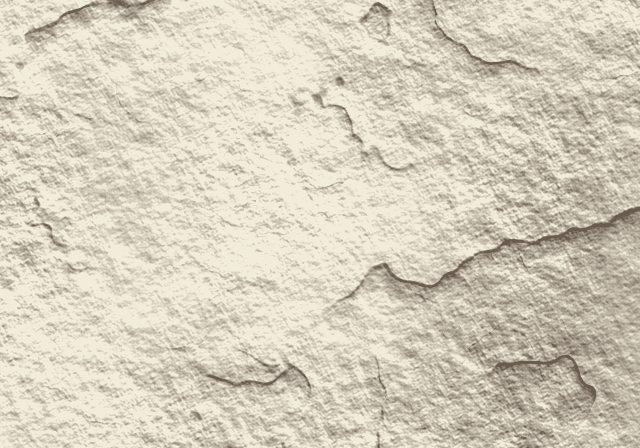
Write a WebGL 1 fragment shader that draws this texture.

```glsl
precision highp float;
// Weathered, flaking plaster: overlapping broken sheets with ragged lower ledges.
// Noise-warped sawtooth steps give the relief; a short march toward the light
// gives soft cast shadows, and a slope of finer noise gives the sandy grain.

#define SHEET_RATE 1.5      // ledges per unit of canvas height
#define SHEET_WARP 2.7      // how far the ledges wander
#define SHEET_DEPTH 0.055   // thickness of the largest sheets
#define SHADOW_REACH 0.085  // longest cast shadow
#define SHADOW_SLOPE 0.52   // steepness of the light
#define SHADOW_DARK 0.68
#define GRAIN_SCALE 15.0
#define GRAIN_CONTRAST 5.2
#define BASE_TONE 0.80
#define STAIN_CONTRAST 0.85

uniform vec2 u_resolution;

const int SHADOW_STEPS = 7;
const vec2 LIGHT_DIR = vec2(0.28, 0.96);
const vec3 SHADOW_COLOUR = vec3(0.41, 0.36, 0.31);
const vec3 LIGHT_COLOUR = vec3(0.95, 0.925, 0.855);

float hash(vec2 cell) {
  return fract(sin(dot(cell, vec2(127.1, 311.7))) * 43758.5453);
}

float noise(vec2 p) {
  vec2 cell = floor(p);
  vec2 f = fract(p);
  f = f * f * (3.0 - 2.0 * f);
  float low = mix(hash(cell), hash(cell + vec2(1.0, 0.0)), f.x);
  float high = mix(hash(cell + vec2(0.0, 1.0)), hash(cell + vec2(1.0, 1.0)), f.x);
  return mix(low, high, f.y);
}

// Five rotated octaves, normalised to 0..1
float fbm(vec2 p, float gain) {
  float sum = 0.0;
  float total = 0.0;
  float amplitude = 1.0;
  for (int i = 0; i < 5; i++) {
    sum += amplitude * noise(p);
    total += amplitude;
    amplitude *= gain;
    p = mat2(1.6, 1.2, -1.2, 1.6) * p + 17.3;
  }
  return sum / total;
}

// Sheets that end in a sharp ledge and thin out gently along the uphill direction
float sheets(vec2 p, vec2 uphill, float seed) {
  vec2 q = p + seed;
  float phase = fract(dot(p, uphill) * SHEET_RATE + SHEET_WARP * fbm(q * 1.9, 0.47));
  float thickness = smoothstep(0.28, 0.68, noise(q * 2.3 + 5.7));
  return thickness * smoothstep(0.0, 0.035, phase) * (1.0 - phase);
}

// Broad sheets, diagonal sheets and small chips
float relief(vec2 p) {
  float broad = sheets(p, vec2(-0.25, 0.97), 3.1);
  float diagonal = sheets(p * 1.25, vec2(0.78, 0.62), 21.4);
  float chips = sheets(p * 4.2, vec2(0.2, 0.98), 47.9);
  return SHEET_DEPTH * (broad + 0.7 * diagonal + 0.2 * chips);
}

float grain(vec2 p) {
  return fbm(p * GRAIN_SCALE + 61.0, 0.62);
}

void main() {
  vec2 p = gl_FragCoord.xy / u_resolution.y;

  // Cast shadow, and the slope of the ledges from the nearest sample
  float height = relief(p);
  float shadow = 0.0;
  float ledgeSlope = 0.0;
  for (int i = 0; i < SHADOW_STEPS; i++) {
    float stepShare = float(i) / float(SHADOW_STEPS);
    float reach = 0.004 + SHADOW_REACH * stepShare * stepShare;
    float rise = relief(p + LIGHT_DIR * reach) - height;
    if (i == 0) ledgeSlope = rise;
    shadow += smoothstep(0.0, 0.014, rise - SHADOW_SLOPE * reach);
  }
  shadow /= float(SHADOW_STEPS);

  // Sandy surface, rougher in some patches
  float roughness = mix(0.65, 1.35, noise(p * 3.4 + 9.0));
  float grainSlope = grain(p + LIGHT_DIR * 0.004) - grain(p);
  float stain = fbm(p * 1.5 + 33.0, 0.5) - 0.5;

  float tone = BASE_TONE + STAIN_CONTRAST * stain;
  tone -= GRAIN_CONTRAST * roughness * grainSlope;
  tone -= clamp(11.0 * ledgeSlope, -0.14, 0.28);
  tone -= SHADOW_DARK * shadow;

  gl_FragColor = vec4(mix(SHADOW_COLOUR, LIGHT_COLOUR, clamp(tone, 0.0, 1.0)), 1.0);
}
```
